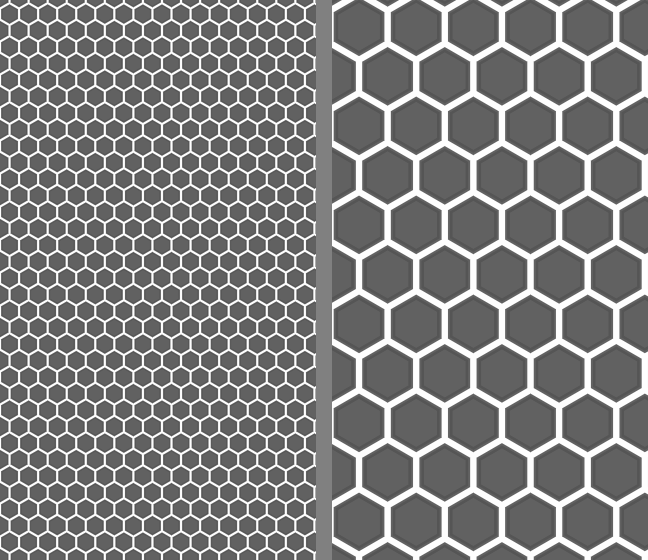
Left: the whole. Right: its middle third, enlarged.
Give the GLSL for this pattern, as a WebGL 2 fragment shader.

```glsl
#version 300 es
precision highp float;
// Regular honeycomb: grey pointy-top hexagons divided by even white walls.
// Two offset rectangular lattices give the nearest cell centre, and a
// hexagonal distance gives the wall and the faint dark rim beside it.

uniform vec2 u_resolution;
out vec4 fragColor;

// Lengths are in canvas widths unless noted.
const float CELL_PITCH = 0.0603;            // centre to centre along a row
const vec2 CELL_ORIGIN = vec2(0.0302, 0.892); // centre of one cell
// In cell pitches.
const float WALL_WIDTH = 0.112;
const float RIM_OFFSET = 0.058;             // wall edge to middle of the rim
const float RIM_WIDTH = 0.045;

const vec3 FILL_COLOR = vec3(0.38);
const vec3 RIM_COLOR = vec3(0.335);
const vec3 WALL_COLOR = vec3(0.995);

const vec2 HEX_NORMAL = vec2(0.5, 0.866025);
const vec2 LATTICE = vec2(1.0, 1.732051);

// Offset from the nearest hexagon centre.
vec2 cellOffset(vec2 p) {
    vec2 a = p - LATTICE * round(p / LATTICE);
    vec2 q = p - 0.5 * LATTICE;
    vec2 b = q - LATTICE * round(q / LATTICE);
    return dot(a, a) < dot(b, b) ? a : b;
}

// Distance from a point inside a unit-pitch hexagon to its border.
float borderDistance(vec2 p) {
    p = abs(p);
    return 0.5 - max(p.x, dot(p, HEX_NORMAL));
}

// Smooth-edged band of the given half width around zero.
float band(float d, float halfWidth, float blur) {
    return 1.0 - smoothstep(halfWidth - blur, halfWidth + blur, abs(d));
}

void main() {
    vec2 uv = gl_FragCoord.xy / u_resolution.x;
    vec2 cell = cellOffset((uv - CELL_ORIGIN) / CELL_PITCH);
    float border = borderDistance(cell);
    float pixel = 1.0 / (u_resolution.x * CELL_PITCH);

    // Fill, then rim, then wall on top.
    float rimCentre = 0.5 * WALL_WIDTH + RIM_OFFSET;
    float rim = band(border - rimCentre, 0.5 * RIM_WIDTH, 0.5 * pixel);
    float wall = band(border, 0.5 * WALL_WIDTH, 0.65 * pixel);
    vec3 color = mix(FILL_COLOR, RIM_COLOR, rim);
    color = mix(color, WALL_COLOR, wall);

    fragColor = vec4(color, 1.0);
}
```
